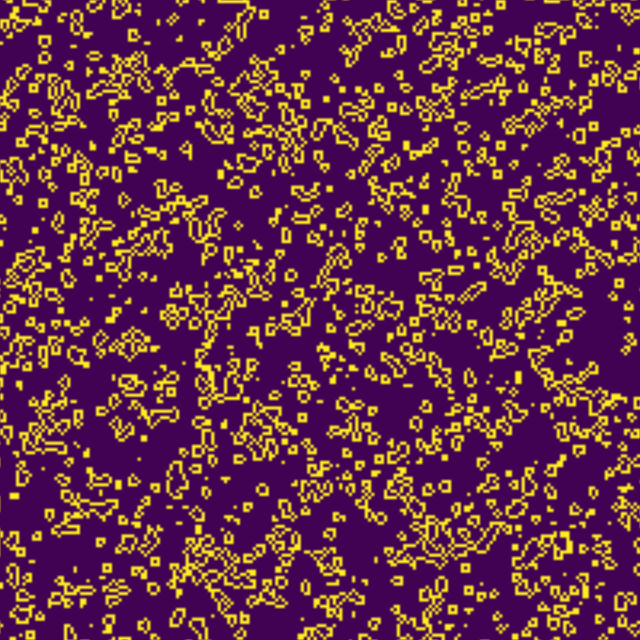
Write a WebGL 2 fragment shader that draws this texture.

```glsl
#version 300 es
precision highp float;
// Yellow outlines of tiny clustered blobs on a dark violet ground.
// Random discs are stamped onto a coarse cell grid; only the rim cells of their
// union are lit, and the cells are blended softly into each other.

uniform vec2 u_resolution;
out vec4 fragColor;

#define CELLS 200.0        // grid cells across the canvas
#define SEED_DENSITY 0.050 // mean chance of a disc per cell
#define CLUSTERING 0.65    // strength of the density variation
#define RADIUS_MIN 0.60    // disc radii, in cells
#define RADIUS_MAX 2.10
#define JITTER 0.80        // spread of disc centres, in cells
#define SOFT_EASE 0.60     // 0 = linear blend, 1 = eased blend
#define GROUND vec3(0.255, 0.008, 0.33)
#define RIM vec3(0.99, 0.935, 0.13)

// Integer hash giving four values in 0..1 per cell.
vec4 hashCell(ivec2 cell) {
  uvec4 h = uvec4(uvec2(cell + 512), 17u, 91u) * 1664525u + 1013904223u;
  h.x += h.y * h.w; h.y += h.z * h.x; h.z += h.x * h.y; h.w += h.y * h.z;
  h ^= h >> 16u;
  h.x += h.y * h.w; h.y += h.z * h.x; h.z += h.x * h.y; h.w += h.y * h.z;
  return vec4(h >> 8u) / 16777216.0;
}

// Layered, warped sines: crowded regions and voids.
float seedChance(vec2 p) {
  vec2 q = p + 5.0 * sin(p.yx * vec2(0.083, 0.071) + vec2(1.3, 4.1));
  float field = sin(dot(q, vec2(0.19, 0.07)))
              + sin(dot(q, vec2(-0.11, 0.23)) + 2.0)
              + sin(dot(q, vec2(0.27, -0.21)) + 4.4)
              + sin(dot(q, vec2(0.06, 0.13)) + 0.7);
  return SEED_DENSITY * max(1.0 + CLUSTERING * 0.5 * field, 0.12);
}

// Bit mask of the 4x4 cells around base that are covered by discs.
int coveredCells(ivec2 base) {
  int mask = 0;
  for (int sy = -3; sy <= 4; sy++) {
    for (int sx = -3; sx <= 4; sx++) {
      ivec2 seed = base + ivec2(sx, sy);
      vec4 rnd = hashCell(seed);
      if (rnd.x > seedChance(vec2(seed))) continue;
      vec2 centre = vec2(sx, sy) + (rnd.yz - 0.5) * JITTER;
      float radius = mix(RADIUS_MIN, RADIUS_MAX, rnd.w);
      for (int i = 0; i < 16; i++) {
        vec2 cell = vec2(i % 4 - 1, i / 4 - 1);
        if (distance(cell, centre) < radius) mask |= 1 << i;
      }
    }
  }
  return mask;
}

// A covered cell is rim if any of its four neighbours is bare.
float rimCell(int mask, int i) {
  int self = 1 << i;
  int around = (self << 1) | (self >> 1) | (self << 4) | (self >> 4);
  return (mask & self) != 0 && (mask & around) != around ? 1.0 : 0.0;
}

void main() {
  vec2 uv = gl_FragCoord.xy / min(u_resolution.x, u_resolution.y);
  vec2 grid = uv * CELLS - 0.5;
  vec2 f = fract(grid);
  f = mix(f, f * f * (3.0 - 2.0 * f), SOFT_EASE);

  // Blend the four nearest cells.
  int mask = coveredCells(ivec2(floor(grid)));
  float lower = mix(rimCell(mask, 5), rimCell(mask, 6), f.x);
  float upper = mix(rimCell(mask, 9), rimCell(mask, 10), f.x);
  fragColor = vec4(mix(GROUND, RIM, mix(lower, upper, f.y)), 1.0);
}
```
